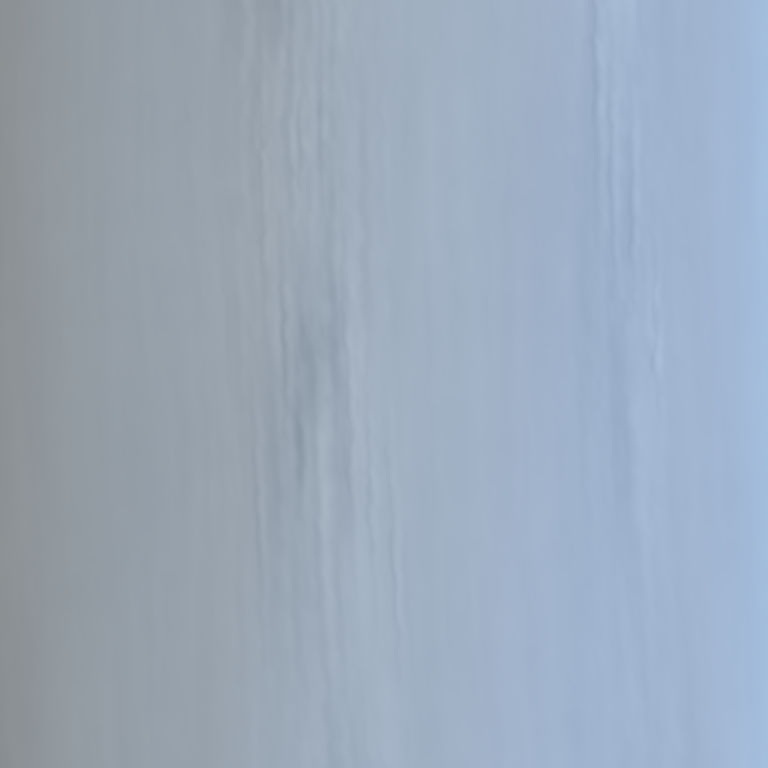
Reproduce this texture procedurally as a WebGL 1 fragment shader.

```glsl
precision highp float;
// Soft blue-grey sheet, shaded from left to right, with bands of faint vertical wrinkles.
uniform vec2 u_resolution;

const vec3 EDGE_GREY = vec3(0.540, 0.560, 0.570);
const vec3 WARM_GREY = vec3(0.565, 0.595, 0.618);
const vec3 STEEL = vec3(0.590, 0.632, 0.672);
const vec3 PALE_BLUE = vec3(0.630, 0.690, 0.760);
const vec3 SKY_BLUE = vec3(0.628, 0.706, 0.812);
const vec3 EDGE_BLUE = vec3(0.645, 0.752, 0.880);

float hash(vec2 p) {
  vec3 q = fract(vec3(p.xyx) * 0.1031);
  q += dot(q, q.yzx + 33.33);
  return fract((q.x + q.y) * q.z);
}

// Smooth value noise from -1 to 1.
float noise(vec2 p) {
  vec2 cell = floor(p);
  vec2 f = fract(p);
  f = f * f * f * (f * (f * 6.0 - 15.0) + 10.0);
  float low = mix(hash(cell), hash(cell + vec2(1.0, 0.0)), f.x);
  float high = mix(hash(cell + vec2(0.0, 1.0)), hash(cell + vec2(1.0, 1.0)), f.x);
  return mix(low, high, f.y) * 2.0 - 1.0;
}

float fbm(vec2 p) {
  float sum = 0.0;
  float gain = 0.5;
  for (int i = 0; i < 4; i++) {
    sum += gain * noise(p);
    p = p * 2.03 + vec2(17.3, 9.1);
    gain *= 0.5;
  }
  return sum;
}

// Soft bump around a centre.
float bump(float x, float centre, float width) {
  float d = (x - centre) / width;
  return exp(-d * d);
}

vec3 sheetColour(float x) {
  vec3 colour = mix(EDGE_GREY, WARM_GREY, smoothstep(-0.02, 0.09, x));
  colour = mix(colour, STEEL, smoothstep(0.03, 0.25, x));
  colour = mix(colour, PALE_BLUE, smoothstep(0.25, 0.56, x));
  colour = mix(colour, SKY_BLUE, smoothstep(0.50, 0.84, x));
  return mix(colour, EDGE_BLUE, smoothstep(0.90, 1.04, x));
}

// Wrinkle tone: long streaks of three widths with ragged sides.
float wrinkles(vec2 p) {
  float ragged = 0.0030 * noise(p * vec2(24.0, 30.0)) + 0.0018 * noise(p * vec2(60.0, 75.0));
  float x = p.x + ragged + 0.008 * noise(vec2(p.x * 5.0, p.y * 2.5));
  float wide = noise(vec2(x * 21.0, p.y * 1.6));
  float medium = noise(vec2(x * 46.0 + 7.0, p.y * 2.6));
  float fine = noise(vec2(x * 92.0 + 31.0, p.y * 5.0));
  return 0.40 * wide + 0.55 * medium + 0.50 * fine;
}

// Narrow dark crease that fades in and out along its length.
float crease(vec2 p, vec2 centre, vec2 size) {
  float wobble = noise(vec2(p.y * 34.0, centre.x * 90.0));
  float x = p.x + 0.003 * wobble + 0.0015 * noise(vec2(p.y * 80.0, centre.x * 50.0));
  return bump(x, centre.x, size.x) * bump(p.y, centre.y, size.y) * (0.85 + 0.35 * wobble);
}

// Feathered dark patch with a streaky outline.
float smudge(vec2 p, vec2 centre, vec2 size) {
  vec2 d = (p - centre) / size;
  d.x += 0.5 * noise(p * vec2(45.0, 20.0));
  d.y += 0.7 * noise(p * vec2(70.0, 8.0));
  return exp(-dot(d, d));
}

void main() {
  vec2 uv = gl_FragCoord.xy / u_resolution;
  float down = 1.0 - uv.y;

  // Broad shading, bluer toward the bottom of the middle.
  float shift = 0.09 * (down - 0.65) + 0.015 * noise(uv * vec2(3.0, 2.0));
  float middle = smoothstep(0.1, 0.4, uv.x) * (1.0 - smoothstep(0.75, 0.95, uv.x));
  vec3 colour = sheetColour(uv.x + shift * middle);

  // Streaks lean a little to the right as they fall.
  vec2 p = vec2(uv.x - 0.035 * down * down, uv.y);
  float leftBand = bump(p.x, 0.395, 0.088) * mix(0.6, 1.0, smoothstep(0.1, 0.5, uv.y));
  float rightBand = bump(p.x, 0.805, 0.060) * mix(0.45, 0.9, smoothstep(0.3, 0.6, uv.y));
  float strength = 0.007 + 0.040 * leftBand + 0.028 * rightBand;
  float tone = strength * wrinkles(p);

  // Small ripples that roughen the wrinkled bands.
  vec2 slanted = vec2(p.x + 0.12 * p.y, p.y);
  tone += (0.001 + 0.009 * max(leftBand, rightBand)) * noise(slanted * vec2(125.0, 42.0));

  // Fine creases, with lit ridges beside them.
  for (int i = 0; i < 12; i++) {
    float n = float(i);
    float isRight = step(8.0, n);
    float x = mix(0.315 + 0.025 * n, 0.775 + 0.023 * (n - 8.0), isRight);
    x += 0.010 * (hash(vec2(n, 3.0)) - 0.5);
    vec2 centre = vec2(x, 0.22 + 0.65 * hash(vec2(n, 8.0)) + 0.12 * isRight);
    vec2 size = vec2(0.0036, 0.09 + 0.13 * hash(vec2(n, 5.0)));
    tone -= 0.027 * crease(p, centre, size);
    tone += 0.022 * crease(p, centre + vec2(0.009, 0.02), size * vec2(1.3, 1.0));
  }

  // Smudges and very soft clouding.
  tone -= 0.055 * smudge(uv, vec2(0.410, 0.545), vec2(0.019, 0.070));
  tone -= 0.040 * smudge(uv, vec2(0.390, 0.440), vec2(0.008, 0.055));
  tone -= 0.035 * smudge(uv, vec2(0.360, 0.980), vec2(0.020, 0.035));
  tone += 0.010 * fbm(uv * vec2(9.0, 3.0)) + 0.005 * fbm(uv * vec2(30.0, 22.0));

  gl_FragColor = vec4(clamp(colour + tone * vec3(1.0, 0.98, 0.92), 0.0, 1.0), 1.0);
}
```
